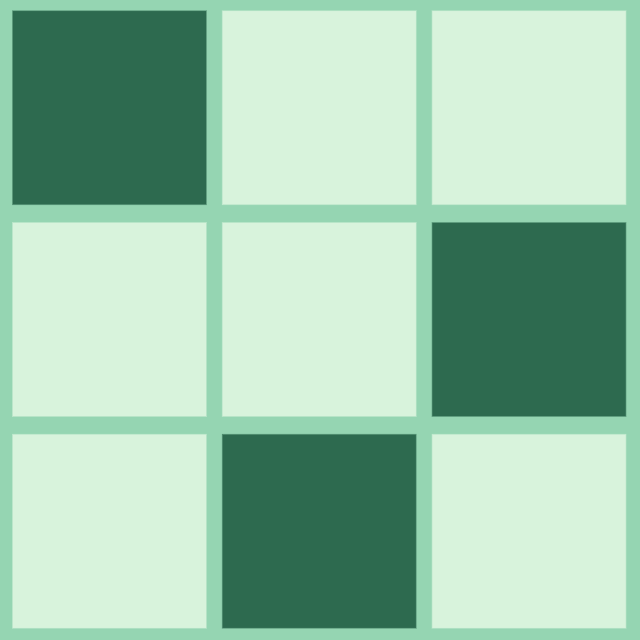
Reproduce this pattern procedurally as a WebGL 1 fragment shader.

```glsl
precision highp float;
uniform vec2 u_resolution;

float boxDistance(vec2 p, vec2 halfSize) {
  vec2 d = abs(p) - halfSize;
  return length(max(d, 0.0)) + min(max(d.x, d.y), 0.0);
}

void main() {
  vec2 uv = gl_FragCoord.xy / u_resolution;
  vec3 gutter = vec3(0.584, 0.835, 0.698);
  vec3 paleTile = vec3(0.847, 0.953, 0.863);
  vec3 darkTile = vec3(0.176, 0.416, 0.310);

  // Three by three grid, slightly wider spaced vertically
  vec2 pitch = vec2(0.3278, 0.3309);
  vec2 fromCenter = uv - vec2(0.4988, 0.5008);
  vec2 cell = clamp(floor(fromCenter / pitch + 0.5), -1.0, 1.0);
  float dist = boxDistance(fromCenter - cell * pitch, vec2(0.1516));

  // One dark tile per row, stepping right and wrapping around
  float darkColumn = mod(cell.y + 2.0, 3.0) - 1.0;
  float isDark = 1.0 - step(0.5, abs(cell.x - darkColumn));
  vec3 tile = mix(paleTile, darkTile, isDark);

  // Soft tile edges
  float coverage = 1.0 - smoothstep(-0.0016, 0.0016, dist);
  gl_FragColor = vec4(mix(gutter, tile, coverage), 1.0);
}
```
